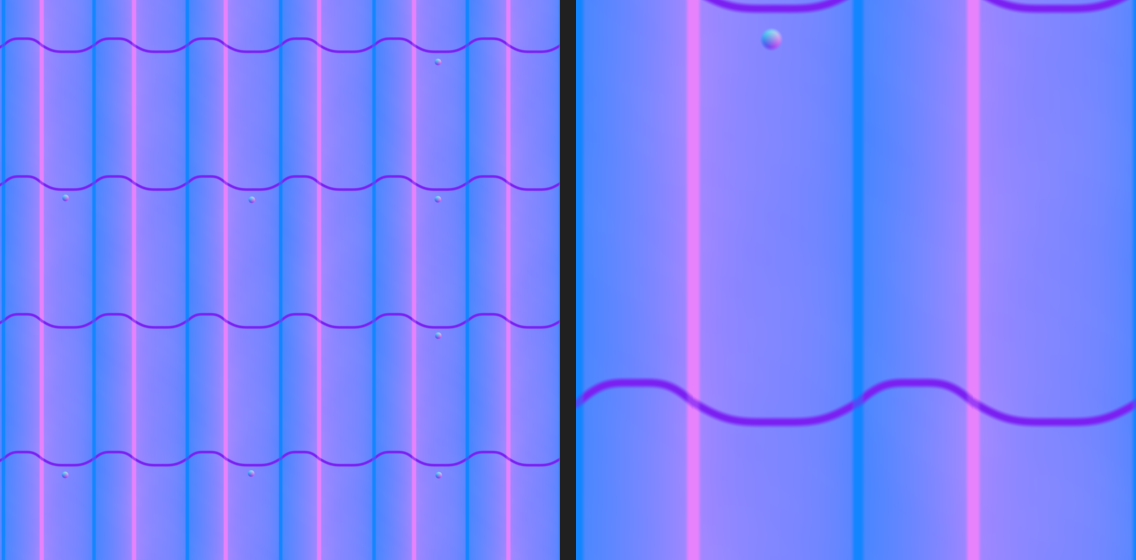
Left, the full canvas; right, a detail of the centre.
Reproduce this texture map procedurally as a WebGL 1 fragment shader.

```glsl
precision highp float;
// Tangent-space normal map of a pantile roof: each column rolls from a valley
// seam over a ridge, and wavy overlap steps cross the columns in courses.
// Built from per-column profiles, line distances and small domed nail heads.

uniform vec2 u_resolution;

const float PI = 3.14159265;
const float COLUMNS = 6.0;
const float SEAM_SHIFT = 0.0012;    // offset of every valley seam
const float FIRST_SEAM = 0.005;     // extra offset of the first seam
const float RIDGE_SHIFT = 0.0719;   // ridge position inside a column
const float RIDGE_WANDER = 0.0026;  // ridge drift across the columns
const float COURSE_TOP = 0.0807;    // first overlap, down from the top
const float COURSE_PITCH = 0.2461;
const float WAVE_HEIGHT = 0.0133;
const float WAVE_FULLNESS = 0.12;   // third harmonic that squares the wave
const float SEAM_HALF = 0.0030;
const float RIDGE_HALF = 0.0037;
const float STEP_HALF = 0.0023;
const float EDGE_SOFTNESS = 0.0017;
const float NAIL_RADIUS = 0.0066;
const float NAIL_DROP = 0.0285;     // nail distance below its overlap
const float NAIL_OFFSET = 0.1162;   // nail distance right of its column
const float WEAR = 0.006;

const float FLAT_GREEN = 0.528;
const vec3 SEAM_COLOR = vec3(0.07, 0.52, 1.0);
const vec3 RIDGE_COLOR = vec3(0.91, 0.51, 0.99);
const vec3 STEP_COLOR = vec3(0.48, 0.13, 0.95);

float lineMask(float dist, float halfWidth) {
  float soft = max(EDGE_SOFTNESS, 0.75 / u_resolution.y);
  return 1.0 - smoothstep(halfWidth - soft, halfWidth + soft, abs(dist));
}

float seamX(float column) {
  return column / COLUMNS + SEAM_SHIFT + FIRST_SEAM * max(0.0, 1.0 - abs(column));
}

float ridgeX(float column) {
  return column / COLUMNS + RIDGE_SHIFT + RIDGE_WANDER * cos(2.0 * PI * column / 5.0);
}

// Sideways tilt (red channel) on the rise to and the fall from the ridge.
float riseTilt(float a) {
  return 0.27 + 0.33 * a + 0.06 * pow(a, 5.0);
}

float fallTilt(float a) {
  return 0.53 - 0.06 * a + 0.13 * pow(1.0 - a, 4.0) - 0.15 * pow(a, 5.0);
}

float layeredWear(vec2 p) {
  float s = sin(p.x * 23.0 + 2.0 * sin(p.y * 17.0));
  s += 0.6 * sin(p.y * 61.0 + 2.5 * sin(p.x * 37.0));
  s += 0.3 * sin(p.x * 149.0 + p.y * 211.0);
  return s;
}

vec3 addNail(vec3 color, vec2 p, float column, float course) {
  // Even columns carry nails on odd courses; the fifth column on all of them.
  float evenColumn = 1.0 - step(0.5, mod(column, 2.0));
  float oddCourse = step(0.5, mod(course, 2.0));
  float fifthColumn = 1.0 - step(0.5, abs(column - 4.0));
  float present = evenColumn * max(oddCourse, fifthColumn);

  vec2 center = vec2(column / COLUMNS + NAIL_OFFSET + 0.001 * sin(column + course),
                     1.0 - COURSE_TOP - course * COURSE_PITCH - NAIL_DROP
                     + 0.002 * sin(course * 2.0 + column));
  vec2 q = (p - center) / NAIL_RADIUS;
  float mask = present * lineMask(length(q) * NAIL_RADIUS, NAIL_RADIUS * 0.85);
  vec3 dome = vec3(0.53 + 0.42 * q.x, 0.56 + 0.42 * q.y, 0.93);
  return mix(color, clamp(dome, 0.0, 1.0), mask);
}

void main() {
  vec2 p = gl_FragCoord.xy / u_resolution;

  // Column, and position on its rising or falling arc.
  float column = floor((p.x - SEAM_SHIFT) * COLUMNS);
  column -= 1.0 - step(seamX(column), p.x);
  float left = seamX(column);
  float right = seamX(column + 1.0);
  float ridge = ridgeX(column);
  float falling = step(ridge, p.x);
  float arcStart = mix(left, ridge, falling);
  float arcWidth = mix(ridge - left, right - ridge, falling);
  float a = clamp((p.x - arcStart) / arcWidth, 0.0, 1.0);

  // Rolled surface with faint wear.
  float tilt = mix(riseTilt(a), fallTilt(a), falling);
  float wear = WEAR * layeredWear(p);
  vec3 color = vec3(tilt + wear, FLAT_GREEN + 0.5 * wear, 1.0);

  // Seams and ridges.
  float seam = lineMask(min(p.x - left, right - p.x), SEAM_HALF);
  float crest = lineMask(p.x - ridge, RIDGE_HALF);
  color = mix(color, RIDGE_COLOR, crest);
  color = mix(color, SEAM_COLOR, seam);

  // Overlap step: crest over the rise, trough under the fall.
  float side = 1.0 - 2.0 * falling;
  float wave = side * WAVE_HEIGHT * (sin(PI * a) + WAVE_FULLNESS * sin(3.0 * PI * a));
  float slope = WAVE_HEIGHT * PI / arcWidth
              * (cos(PI * a) + 3.0 * WAVE_FULLNESS * cos(3.0 * PI * a));
  float down = 1.0 - p.y - COURSE_TOP + wave;
  float nearest = floor(down / COURSE_PITCH + 0.5);
  float stepDist = (down - nearest * COURSE_PITCH) / sqrt(1.0 + slope * slope);
  float strength = 1.0 - 0.45 * seam - 0.3 * crest;
  color = mix(color, STEP_COLOR, strength * lineMask(stepDist, STEP_HALF));

  color = addNail(color, p, column, floor(down / COURSE_PITCH));
  gl_FragColor = vec4(clamp(color, 0.0, 1.0), 1.0);
}
```
